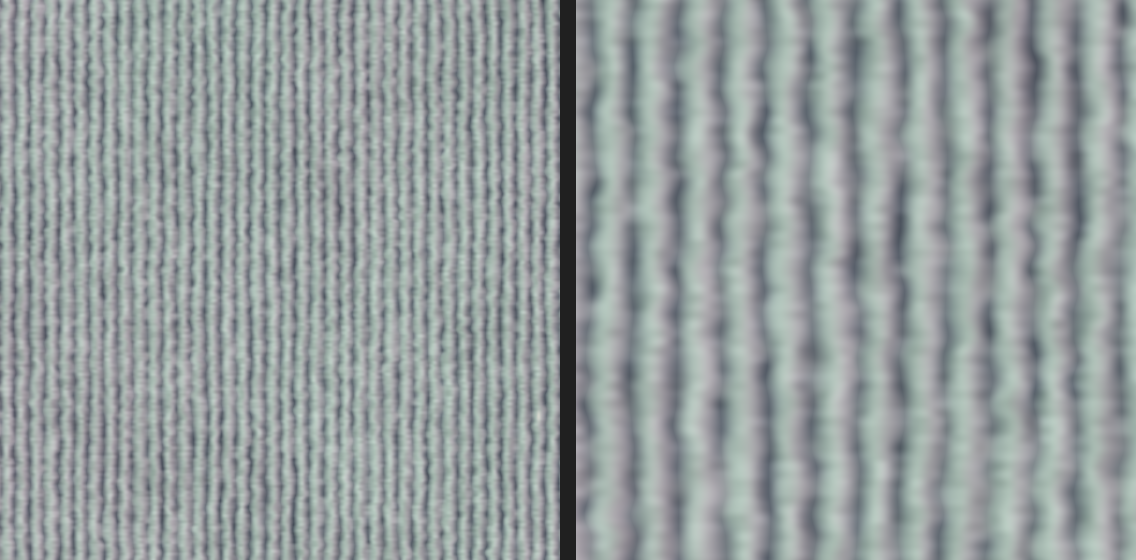
Left: the whole. Right: its middle third, enlarged.
Write a WebGL 2 fragment shader that draws this texture.

```glsl
#version 300 es
precision highp float;
// Ribbed cloth: fine vertical cords, mint on one flank and mauve on the other.

uniform vec2 u_resolution;
out vec4 outColor;

const float TAU = 6.2831853;
const float CORDS = 38.0;          // cords across the canvas
const float WANDER = 0.09;         // sideways drift, in cord widths
const float GROOVE_WEAR = 0.62;    // unevenness of the groove depth
const float GRAIN = 0.075;         // brightness of the fine weave
const float TINT_DRIFT = 0.55;     // broad shift between mint and mauve

const vec3 MINT = vec3(0.68, 0.755, 0.715);
const vec3 MAUVE = vec3(0.695, 0.665, 0.69);
const vec3 MINT_SHADE = vec3(0.43, 0.50, 0.505);
const vec3 MAUVE_SHADE = vec3(0.42, 0.41, 0.46);
const vec3 FLECK = vec3(0.86, 0.85, 0.82);
const vec2 FLECK_POS = vec2(0.962, 0.257);
const vec2 FLECK_SIZE = vec2(0.005, 0.013);

float hash(vec2 p) {
    return fract(sin(dot(p, vec2(127.1, 311.7))) * 43758.5453);
}

float noise(vec2 p) {
    vec2 i = floor(p);
    vec2 f = fract(p);
    f = f * f * (3.0 - 2.0 * f);
    return mix(mix(hash(i), hash(i + vec2(1.0, 0.0)), f.x),
               mix(hash(i + vec2(0.0, 1.0)), hash(i + vec2(1.0, 1.0)), f.x), f.y);
}

// Noise centred on zero, in the range -1 to 1.
float signedNoise(vec2 p) {
    return 2.0 * noise(p) - 1.0;
}

void main() {
    vec2 uv = gl_FragCoord.xy / u_resolution;

    // Cord coordinate, with a slow drift and a short wobble
    float x = uv.x * CORDS;
    x += WANDER * signedNoise(vec2(x * 0.7, uv.y * 14.0));
    x += WANDER * signedNoise(vec2(x * 1.3 + 40.0, uv.y * 75.0));
    float phase = fract(x);
    float groove = floor(x + 0.5);

    // Rounded cord: zero in the groove, one on the crest
    float crest = pow(0.5 - 0.5 * cos(TAU * phase), 0.62);

    // Grooves fill and deepen along their length
    float blotch = signedNoise(vec2(x * 1.6 + 9.0, uv.y * 85.0));
    float streak = signedNoise(vec2(groove * 7.3, uv.y * 24.0));
    float depth = 0.92 + GROOVE_WEAR * (0.65 * blotch + 0.35 * streak);
    depth += 0.25 * (hash(vec2(groove, 3.0)) - 0.5);
    float light = 1.0 - (1.0 - crest) * clamp(depth, 0.2, 1.35);

    // Mint left flank, mauve right flank, shifted by broad stains
    float flank = -sin(TAU * (phase - 0.04));
    float stain = signedNoise(uv * vec2(5.0, 3.0) + 17.0)
                + 0.6 * signedNoise(vec2(x * 0.8 + 5.0, uv.y * 6.0));
    float edge = smoothstep(0.3, 0.52, abs(uv.x - 0.5));
    float mauve = 0.40 + 0.42 * flank + 0.3 * TINT_DRIFT * stain + 0.12 * edge;
    mauve = clamp(mauve, 0.0, 1.0);
    vec3 color = mix(mix(MINT_SHADE, MAUVE_SHADE, mauve), mix(MINT, MAUVE, mauve), light);

    // Fine weave: short cross threads and soft mottling
    float threads = signedNoise(vec2(x * 2.2, uv.y * 190.0));
    float mottle = signedNoise(vec2(x * 2.8 + 31.0, uv.y * 70.0));
    color += GRAIN * (0.45 * threads + 0.6 * mottle);
    color += 0.02 * signedNoise(uv * 7.0 + 60.0);

    // One pale fleck of lint
    vec2 lint = (uv - FLECK_POS) / FLECK_SIZE;
    color = mix(color, FLECK, 0.85 * exp(-2.0 * dot(lint, lint)));

    outColor = vec4(clamp(color, 0.0, 1.0), 1.0);
}
```
